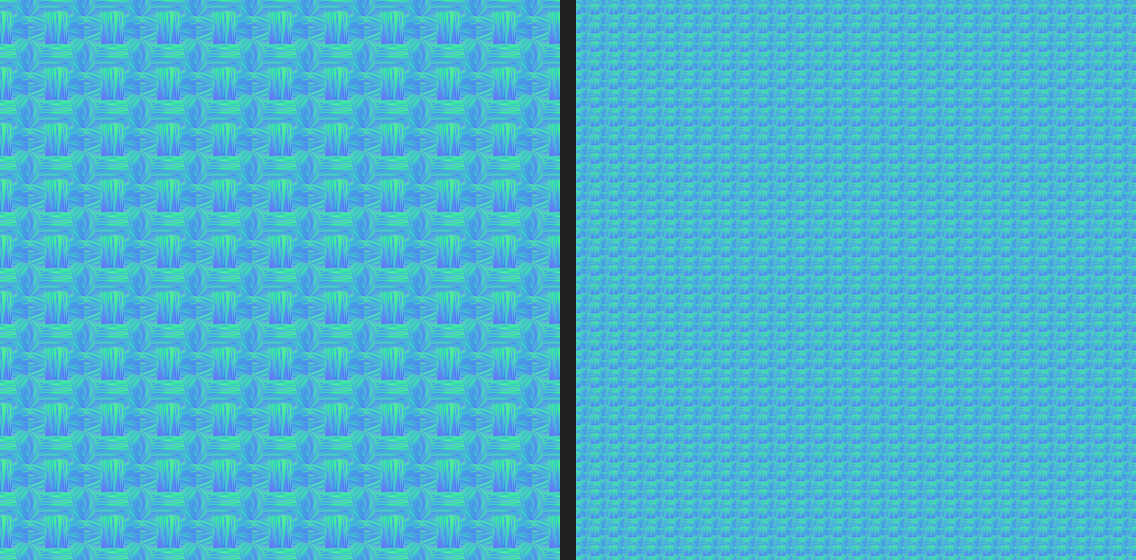
Left, the tile; right, the same tile 3 across and 3 down.
Give the GLSL for this texture map, as a WebGL 1 fragment shader.

```glsl
precision highp float;
// Basket weave of streaked fibre strands in a blue to green relief palette.
// Strands alternate across and upright on a checkerboard; in odd columns the
// streaks bend into nested lenses. Cell ids wrap, so the sheet tiles.

uniform vec2 u_resolution;

const float CELLS = 20.0;                  // two cells per repeat, ten repeats
const vec2 HALF_SIZE = vec2(0.575, 0.41);  // strand half length and half width
const float CORNER = 0.06;
const float FRAY = 0.04;
const float LANES = 34.0;                  // fine streaks per cell width
const float EYE_BEND = 0.95;
const float LENS_BEND = 0.55;
const float FINE = 0.37;
const float COARSE = 0.15;
const float RED_VARIATION = 0.14;
// Fall of the tone from the top to the bottom of each kind of strand
const float UPRIGHT_FALL = 0.36;
const float ACROSS_FALL = 0.22;
const float EYE_FALL = 0.11;
const float LENS_FALL = 0.09;
const float TONE_LOW = 0.52;
const float TONE_MID = 0.75;
const float TONE_HIGH = 0.88;
const vec3 BLUE = vec3(0.315, 0.52, 0.945);
const vec3 CYAN = vec3(0.275, 0.75, 0.825);
const vec3 GREEN = vec3(0.265, 0.88, 0.665);

float hash(vec2 p) {
  return fract(sin(dot(p, vec2(127.1, 311.7))) * 43758.5453);
}

float noise(vec2 p) {
  vec2 i = floor(p);
  vec2 f = fract(p);
  f = f * f * (3.0 - 2.0 * f);
  float low = mix(hash(i), hash(i + vec2(1.0, 0.0)), f.x);
  float high = mix(hash(i + vec2(0.0, 1.0)), hash(i + 1.0), f.x);
  return mix(low, high, f.y);
}

// Palette: the tone is the green level, below and above the cyan stop.
vec3 palette(float tone) {
  vec3 lower = mix(BLUE, CYAN, (tone - TONE_LOW) / (TONE_MID - TONE_LOW));
  vec3 upper = mix(CYAN, GREEN, (tone - TONE_MID) / (TONE_HIGH - TONE_MID));
  return tone < TONE_MID ? lower : upper;
}

// Streaks are short across the lanes and long along them.
float streaks(float lane, float along, float seed) {
  float fine = noise(vec2(lane * LANES, along * 3.0) + seed);
  float coarse = noise(vec2(lane * LANES * 0.4, along * 2.5) + seed + 31.0);
  return (fine - 0.5) * FINE + (coarse - 0.5) * COARSE;
}

// q: position from the strand centre, s: the same as (along, across).
vec3 strandColor(vec2 q, vec2 s, bool upright, bool bent) {
  vec2 side = vec2(q.x < 0.0 ? -1.0 : 1.0, q.y < 0.0 ? -1.0 : 1.0);
  float lane = s.y;
  float seed = upright ? 7.0 : 53.0;
  float tone;
  float red = 0.0;
  if (bent) {
    lane = abs(s.y) + (upright ? EYE_BEND : LENS_BEND) * s.x * s.x;
    seed += upright ? 90.0 + 11.0 * side.x
                    : 140.0 + 11.0 * side.x + 23.0 * side.y;
    float rim = smoothstep(0.25, 0.5, lane);
    tone = 0.685 + 0.07 * rim + (upright ? EYE_FALL : LENS_FALL) * q.y;
    tone += upright ? 0.0 : 0.015 * side.x;
    red = 0.02 * side.x;
  } else {
    tone = upright ? 0.72 + UPRIGHT_FALL * q.y : 0.745 + ACROSS_FALL * q.y;
  }
  tone += streaks(lane, s.x, seed);
  float tint = noise(vec2(lane * LANES * 0.8, s.x * 2.0) + seed + 67.0);
  red += RED_VARIATION * (tint - 0.5);
  return palette(clamp(tone, 0.42, 0.95)) + vec3(red, 0.0, 0.0);
}

// Rounded box with frayed ends and sides.
float strandDistance(vec2 s) {
  float fray = noise(s * 14.0 + 40.0) - 0.5;
  vec2 d = abs(s) - HALF_SIZE + CORNER;
  return length(max(d, 0.0)) + min(max(d.x, d.y), 0.0) - CORNER + FRAY * fray;
}

void main() {
  vec2 p = gl_FragCoord.xy / u_resolution * CELLS;
  float pixel = CELLS / min(u_resolution.x, u_resolution.y);
  vec2 nearest = floor(p + 0.5);

  // Flecked gaps between the corners of four strands
  float fleck = noise(fract(p) * 16.0 + 5.0);
  vec3 color = palette(mix(0.55, 0.95, fleck)) + vec3(0.15 * fleck, 0.0, 0.0);

  // The nearest strand and its neighbours
  for (int y = -1; y <= 1; y++) {
    for (int x = -1; x <= 1; x++) {
      vec2 cell = nearest + vec2(float(x), float(y));
      vec2 id = mod(cell, CELLS);
      vec2 q = p - cell;
      bool upright = mod(id.x + id.y, 2.0) > 0.5;
      bool bent = mod(id.x, 2.0) > 0.5;
      vec2 s = upright ? q.yx : q;
      float d = strandDistance(s);
      float cover = 1.0 - smoothstep(-0.5 * pixel, 0.5 * pixel, d);
      color = mix(color, strandColor(q, s, upright, bent), cover);
    }
  }
  gl_FragColor = vec4(clamp(color, 0.0, 1.0), 1.0);
}
```
